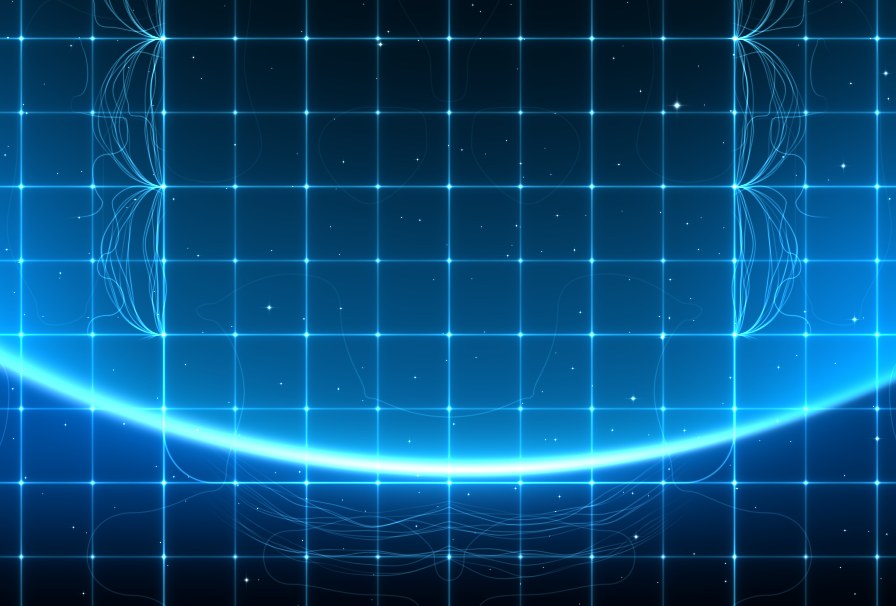
A Shadertoy shader for this background:

```glsl
// A glowing horizon arc over deep blue space, crossed by a lit grid.
// The arc is a circle distance; the grid is a repeated cell; mirrored strands
// and noise contours form the filaments, and hashed cells scatter the stars.

const vec2 CELL = vec2(0.1177, 0.1222);

float hash(vec2 p) {
    p = fract(p * vec2(0.1031, 0.1147));
    p += dot(p, p.yx + 33.33);
    return fract((p.x + p.y) * p.x * 17.31);
}

float noise(vec2 p) {
    vec2 i = floor(p), f = fract(p);
    f = f * f * (3.0 - 2.0 * f);
    return mix(mix(hash(i), hash(i + vec2(1, 0)), f.x),
               mix(hash(i + vec2(0, 1)), hash(i + vec2(1, 1)), f.x), f.y);
}

// Soft stroke of a given width, never thinner than about a pixel
float stroke(float dist, float width) {
    float w = max(width, 0.65 / iResolution.y);
    return width / w * exp(-dist * dist / (w * w));
}

// Stroke along the zero contour of a field
float contour(float field, float width) {
    float slope = length(vec2(dFdx(field), dFdy(field))) * iResolution.y;
    return stroke(field / (slope + 0.0001), width);
}

vec3 skyColor(vec2 p, float d) {
    // Upper side brightens toward the arc and the left edge
    float height = max(-d, 0.0);
    vec3 above = mix(vec3(0.01, 0.34, 0.56), vec3(0.0, 0.065, 0.11), smoothstep(0.06, 0.8, height));
    above += vec3(0.02, 0.32, 0.42) * exp(-height / 0.065);
    above += vec3(0.0, 0.15, 0.28) * smoothstep(0.35, 0.78, abs(p.x + 0.06))
           * exp(-pow((p.y - 0.46) / 0.28, 2.0));
    // Lower side sinks into darkness
    vec3 below = mix(vec3(0.0, 0.015, 0.05), vec3(0.0, 0.28, 0.58), smoothstep(-0.03, 0.3, p.y));
    below += vec3(0.0, 0.22, 0.35) * exp(-max(d, 0.0) / 0.04);
    below *= 1.0 - 0.3 * smoothstep(0.2, 0.74, p.x);
    return mix(above, below, smoothstep(-0.008, 0.012, d));
}

vec3 arcLight(vec2 p, float d) {
    float left = smoothstep(0.0, 0.7, -p.x);
    float right = smoothstep(0.1, 0.74, p.x);
    float width = mix(0.011, 0.017, left) * (d < 0.0 ? 1.3 : 0.9);
    float core = exp(-d * d / (width * width)) * (1.0 - 0.5 * left - 0.8 * right);
    float center = exp(-p.x * p.x / 0.09);
    return vec3(0.85, 0.82, 0.72) * core
         + vec3(0.12, 0.34, 0.36) * center * exp(-abs(d) / 0.03);
}

vec3 gridLight(vec2 g) {
    vec2 id = floor(g + 0.5);
    vec2 d = abs(g - id) * CELL;
    // Alternate lines are stronger, the two side rails strongest
    float vert = mix(0.5, 0.85, 1.0 - mod(abs(id.x), 2.0)) + (abs(id.x) == 4.0 ? 0.5 : 0.0);
    float horz = mix(0.5, 0.85, mod(abs(id.y), 2.0));
    vec2 power = vec2(vert, horz) * (0.55 + 0.5 * exp(-d.yx / 0.02));
    float lines = power.x * stroke(d.x, 0.0016) + power.y * stroke(d.y, 0.0016);
    float halo = power.x * exp(-d.x / 0.006) + power.y * exp(-d.y / 0.006);
    float node = exp(-dot(d, d) / 0.000012) * (0.5 + 0.5 * vert * horz);
    return vec3(0.2, 0.5, 0.6) * lines + vec3(0.01, 0.15, 0.23) * halo + vec3(0.7, 0.8, 0.8) * node;
}

float filaments(vec2 g) {
    float x = abs(g.x), sum = 0.0;
    float wave = abs(sin(1.5708 * (g.y - 3.0)));
    float sideMask = smoothstep(2.9, 3.1, g.y);
    float baseMask = 1.0 - smoothstep(1.9, 3.6, x);
    for (float i = 0.0; i < 14.0; i++) {
        float a = hash(vec2(i, 3.7)), b = hash(vec2(i, 9.2));
        float shimmer = 0.15 + 0.85 * noise(vec2(g.y * 3.0 + x * 2.0, i * 5.3));
        // Bundles bulging outward beside the rails
        float bulge = 4.0 + a * pow(wave, 0.45) + 0.35 * (noise(vec2(g.y * 1.4, i * 7.1)) - 0.5) * wave;
        sum += contour(x - bulge, 0.0011) * shimmer * sideMask * 0.65;
        // Threads sagging under the arc
        float sag = a * 0.9 - 0.1 - 0.3 * b * sin(1.5708 * x) + 0.35 * pow(max(x - 2.0, 0.0), 2.0)
                  + 0.15 * (noise(vec2(g.x * 1.8, i * 4.3)) - 0.5);
        sum += contour(g.y - sag, 0.001) * shimmer * baseMask * 0.45;
    }
    // Rounded frame corners
    vec2 q = abs(vec2(x, g.y - 6.0)) - vec2(3.3, 4.3);
    float frame = length(max(q, 0.0)) + min(max(q.x, q.y), 0.0) - 0.7;
    sum += contour(frame, 0.0014) * 0.6 * (1.0 - smoothstep(2.0, 3.5, g.y));
    // Wisps, dense at the sides and faint elsewhere
    float side = smoothstep(3.9, 4.2, x) * (1.0 - smoothstep(4.9, 5.4, x)) * sideMask;
    float low = 1.0 - smoothstep(2.0, 3.5, g.y);
    sum += contour(noise(vec2(x, g.y) * 2.3) - 0.5, 0.001) * 0.5 * side;
    sum += contour(noise(vec2(x, g.y) * 0.9 + 4.0) - 0.5, 0.0012) * (0.07 + 0.13 * low);
    return sum;
}

float star(vec2 d, float size) {
    vec2 a = abs(d) / size;
    return exp(-dot(a, a) * 6.0) + 0.6 * exp(-a.x * 1.6 - a.y * 9.0) + 0.6 * exp(-a.y * 1.6 - a.x * 9.0);
}

float stars(vec2 p) {
    float sum = star(p - vec2(0.378, 0.826), 0.011);
    for (float layer = 0.0; layer < 3.0; layer++) {
        vec2 s = p * (5.0 + layer * 6.0) + layer * 17.3 + 40.0;
        vec2 id = floor(s);
        vec2 spot = 0.2 + 0.6 * vec2(hash(id + 2.3), hash(id + 8.9));
        float present = step(0.62, hash(id + 5.1));
        sum += present * star((s - id - spot) / (5.0 + layer * 6.0), 0.0065 / (1.0 + layer)) * (0.9 - 0.2 * layer);
    }
    return sum;
}

void mainImage(out vec4 fragColor, in vec2 fragCoord) {
    vec2 p = (fragCoord - vec2(0.5 * iResolution.x, 0.0)) / iResolution.y;
    vec2 g = (p - vec2(0.002, 0.0811)) / CELL;
    float d = length(p - vec2(0.03, 1.944)) - 1.72;
    vec3 color = skyColor(p, d) + arcLight(p, d) + gridLight(g);
    color += vec3(0.25, 0.55, 0.65) * filaments(g) + vec3(0.75, 0.9, 0.95) * stars(p);
    fragColor = vec4(clamp(color, 0.0, 1.0), 1.0);
}
```
